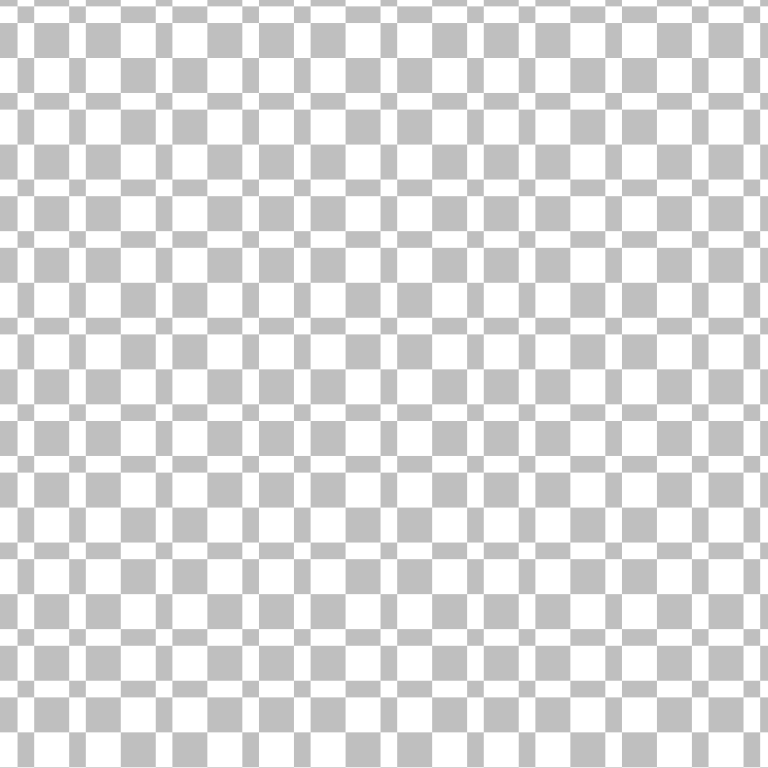
Reproduce this pattern procedurally as a Shadertoy shader.

```glsl
#define NARROW 0.02168
#define WIDE 0.04553
#define BANDS 8
#define WIDE_BANDS 5
#define ORIGIN vec2(0.02285, -0.0589)
#define GREY vec3(0.75)
#define WHITE vec3(1.0)

// Distance from the start of a repeat to the k-th band edge;
// the wide bands are spread evenly among the narrow ones.
float bandEdge(int k) {
    int wide = k * WIDE_BANDS / BANDS;
    return float(wide) * WIDE + float(k - wide) * NARROW;
}

// Alternates between +1 and -1 from band to band, with smoothed edges.
float bandSign(float x, float halfPixel) {
    float t = mod(x, bandEdge(BANDS));
    float s = 1.0;
    for (int k = 0; k <= BANDS; k++) {
        s *= clamp((t - bandEdge(k)) / halfPixel, -1.0, 1.0);
    }
    return s;
}

void mainImage(out vec4 fragColor, in vec2 fragCoord) {
    vec2 p = fragCoord / iResolution.y;
    p.y = 1.0 - p.y; // rows are counted from the top
    p -= ORIGIN;

    // Crossing the two band sequences gives the uneven checks
    float halfPixel = 0.5 / iResolution.y;
    float check = bandSign(p.x, halfPixel) * bandSign(p.y, halfPixel);
    fragColor = vec4(mix(WHITE, GREY, 0.5 + 0.5 * check), 1.0);
}
```
